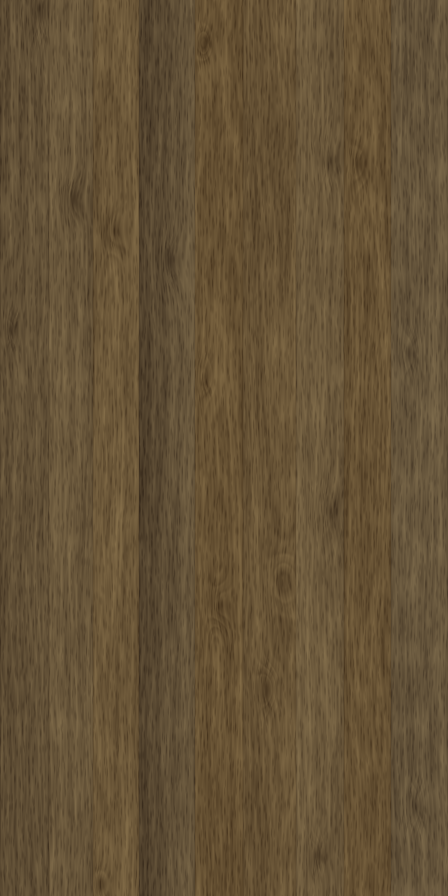
Reproduce this texture procedurally as a Shadertoy shader.

```glsl
const vec3 DARK_WALNUT = vec3(0.28, 0.215, 0.135);
const vec3 PALE_WALNUT = vec3(0.54, 0.455, 0.31);
const float ASPECT = 2.0;
const int PLANK_COUNT = 9;

// Per plank: right edge, tone, cathedral figure, tone slope across
const vec4 PLANKS[PLANK_COUNT] = vec4[PLANK_COUNT](
    vec4(0.109, 0.43, 0.25, 0.05), vec4(0.208, 0.56, 0.30, -0.10),
    vec4(0.310, 0.54, 0.85, 0.00), vec4(0.435, 0.40, 0.05, 0.38),
    vec4(0.542, 0.47, 1.00, 0.00), vec4(0.661, 0.48, 0.80, 0.05),
    vec4(0.768, 0.60, 0.10, -0.10), vec4(0.872, 0.46, 1.00, 0.00),
    vec4(1.000, 0.53, 0.50, 0.06));

vec2 hash2(vec2 p) {
    vec2 q = vec2(dot(p, vec2(127.1, 311.7)), dot(p, vec2(269.5, 183.3)));
    return fract(sin(q) * 43758.55);
}

// Distance to the nearest scattered cell point
float cellular(vec2 p) {
    vec2 cell = floor(p);
    float nearest = 2.0;
    for (int j = -1; j <= 1; j++)
    for (int i = -1; i <= 1; i++) {
        vec2 c = cell + vec2(i, j);
        nearest = min(nearest, length(c + hash2(c) - p));
    }
    return nearest;
}

// Smooth wandering value, roughly -1 to 1
float layeredSines(vec2 p, float seed) {
    float sum = 0.0, amplitude = 0.55;
    for (int i = 0; i < 4; i++) {
        sum += amplitude * sin(p.x + seed + 1.3 * sin(p.y + seed * 1.7));
        p = mat2(0.8, 0.6, -0.6, 0.8) * p * 1.8 + 2.1;
        amplitude *= 0.55;
    }
    return sum;
}

// Adds up knots in one plank: x = grain bulge, y = dark core
vec2 knots(vec2 p, float left, float width, float seed) {
    vec2 total = vec2(0.0);
    for (int i = 0; i < 3; i++) {
        vec2 h = hash2(vec2(seed, float(i) + 4.0));
        vec2 size = vec2(0.022, 0.045) * mix(0.6, 1.2, h.x);
        vec2 centre = vec2(left + width * mix(0.15, 0.85, h.x),
                           ASPECT * (float(i) + h.y) / 3.0);
        vec2 q = (p - centre) / size;
        float present = step(0.35, fract(h.x * 7.0 + h.y * 5.0));
        total += present * vec2(exp(-0.6 * dot(q, q)), exp(-4.0 * dot(q, q)));
    }
    return total;
}

// Distance from the tree's heart, cut at a shallow angle
float ringRadius(vec2 p, float middle, float width, float figure, float seed) {
    vec2 h = hash2(vec2(seed, 9.0));
    float drift = 0.15 * width * layeredSines(vec2(p.y * 2.3, p.y), seed);
    float across = p.x - middle - drift - mix(0.13, 0.0, figure) * sign(h.x - 0.5);
    float along = 0.06 * (p.y - ASPECT * h.y) * figure;
    float wobble = 0.005 * layeredSines(p * vec2(24.0, 7.0), seed * 2.0);
    return length(vec2(across, along)) + wobble;
}

// Growth lines with an uneven, one-sided profile
float growthRings(float radius, float seed) {
    float phase = radius * 540.0 + 3.0 * sin(radius * 70.0 + seed);
    float fine = sin(phase + 0.7 * sin(phase));
    float broad = sin(radius * 155.0 + seed * 3.0);
    return 0.6 * fine + 0.5 * broad;
}

// Long fibres and short dark pores
float fibres(vec2 p) {
    float streak = cellular(p * vec2(62.0, 2.6)) - 0.5;
    float thread = cellular(p * vec2(165.0, 13.0)) - 0.5;
    float pore = 1.0 - smoothstep(0.08, 0.34, cellular(p * vec2(125.0, 24.0) + 31.0));
    return 0.24 * streak + 0.38 * thread - 0.18 * pore + 0.03;
}

void mainImage(out vec4 fragColor, in vec2 fragCoord) {
    vec2 p = fragCoord / iResolution.xy * vec2(1.0, ASPECT);
    float pixel = 1.0 / iResolution.x;

    // Find the plank under this point
    int index = 0;
    float left = 0.0;
    for (int i = 0; i < PLANK_COUNT - 1; i++) {
        if (p.x >= PLANKS[i].x) { index = i + 1; left = PLANKS[i].x; }
    }
    vec4 plank = PLANKS[index];
    float width = plank.x - left;
    float middle = left + 0.5 * width;
    float seed = float(index) * 2.37 + 1.0;

    // Grain bends around the knots
    vec2 knot = knots(p, left, width, seed);
    float radius = ringRadius(p, middle, width, plank.z, seed) + 0.028 * knot.x;
    float bend = 0.007 * layeredSines(p * vec2(9.0, 4.0), seed) + 0.012 * knot.x;

    // Shade from plank tone, slow stains, rings, fibres and knots
    float shade = plank.y + plank.w * (p.x - middle) / width;
    shade += 0.07 * layeredSines(p * vec2(13.0, 3.5), seed + 5.0);
    shade += mix(0.07, 0.13, plank.z) * growthRings(radius, seed);
    shade += fibres(vec2(p.x + bend + seed, p.y));
    shade -= 0.10 * knot.x + 0.28 * knot.y;

    // Fine dark seam between planks
    float edge = min(p.x - left, plank.x - p.x);
    shade -= 0.16 * (1.0 - smoothstep(0.0, 0.0015 + pixel, edge));

    vec3 color = mix(DARK_WALNUT, PALE_WALNUT, clamp(shade, -0.25, 1.15));
    float warmth = hash2(vec2(seed, 2.0)).x - 0.5;
    color += warmth * vec3(0.02, 0.0, -0.025);
    fragColor = vec4(color, 1.0);
}
```
